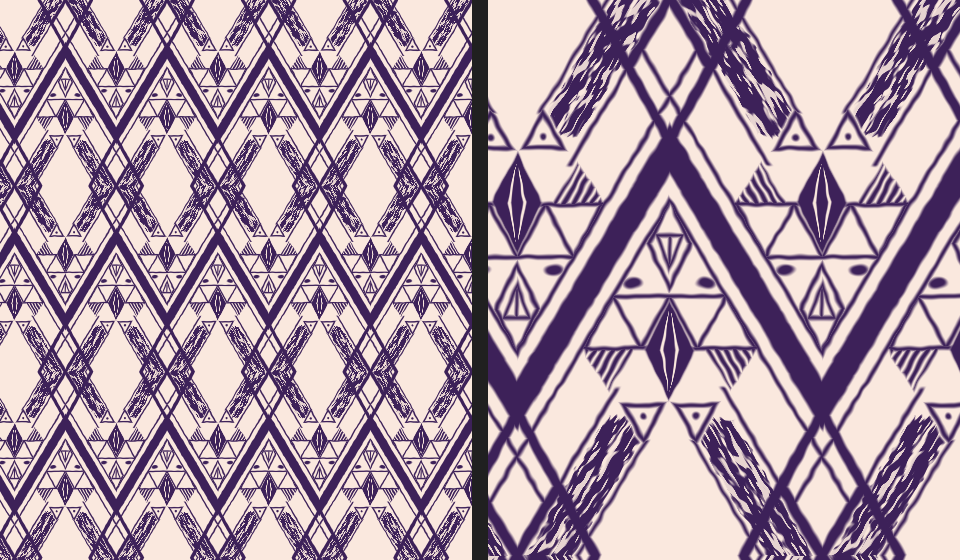
Left: the whole. Right: its middle third, enlarged.
Write a Shadertoy shader that draws this pattern.

```glsl
// Brick lattice of inked diamonds: chevrons, crossed lines, hatched bands and triangle ornaments.

// Lengths are in pattern units; the canvas is CANVAS_WIDTH units wide.
const float CANVAS_WIDTH = 650.0;
const vec2  PITCH = vec2(140.0, 256.0);      // column and row spacing
const float FIRST_COLUMN = 20.0;             // cell centre in even rows
const float SLOPE = 1.68;                    // rise of every slanted line
const float CHEVRON_AT = 0.25 * PITCH.x + 0.5 * PITCH.y / SLOPE;
const float CHEVRON_HALF = 5.8;
const float LATTICE_HALF = 2.4;
const float FINE_HALF = 0.95;
const vec2  CROSSING = vec2(36.0, 66.0);     // half size of the side diamonds
const float FRAME_AT = 97.0;                 // fine line inside the chevron
const float BAND_EDGE = 70.0;                // outer edge of the hatched band
const float BAND_MID = 55.5;
const float HEX_EDGE = 42.0;                 // edge of the empty centre
const float SHELF_LOW = 95.0;
const float SHELF_HIGH = 119.0;
const float TOOTH = 13.0;                    // half width of a shelf triangle
const float WOBBLE = 1.0;
const float SOFTNESS = 0.9;
const vec3  PAPER = vec3(0.98, 0.91, 0.87);
const vec3  INK = vec3(0.24, 0.13, 0.35);

float softEdge;

float hash(vec2 p) {
    return fract(sin(dot(p, vec2(127.1, 311.7))) * 43758.5453);
}

float noise(vec2 p) {
    vec2 i = floor(p), f = fract(p);
    f = f * f * (3.0 - 2.0 * f);
    return mix(mix(hash(i), hash(i + vec2(1, 0)), f.x),
               mix(hash(i + vec2(0, 1)), hash(i + vec2(1, 1)), f.x), f.y);
}

float fill(float d) { return 1.0 - smoothstep(-softEdge, softEdge, d); }

float stroke(float d, float halfWidth) { return fill(abs(d) - halfWidth); }

float rhombus(vec2 p, vec2 size) {
    return (abs(p.x) / size.x + abs(p.y) / size.y - 1.0) / length(1.0 / size);
}

// Triangle with a flat top, its tip pointing to the cell centre.
float triangle(vec2 p, vec2 topMiddle, float halfWidth, float height) {
    vec2 q = p - topMiddle;
    float side = (abs(q.x) - halfWidth * (1.0 + q.y / height)) * height;
    return max(q.y, side / length(vec2(halfWidth, height)));
}

// Rough double bar running along the edge of the empty centre.
float hatchedBand(vec2 a, float u, vec2 seed) {
    float along = a.y * 1.16;
    float grain = noise(vec2(along * 0.3, u * 0.7) + seed);
    float scratch = noise(vec2(along * 0.16 + u * 0.12, u * 0.75) + seed + 40.0);
    float bar = abs(abs(u - BAND_MID) - 5.5) - 5.0 + 3.2 * (grain - 0.5);
    float ink = fill(max(bar, a.y - 61.0 - 4.0 * grain));
    return ink * (1.0 - 0.9 * smoothstep(0.62, 0.76, scratch));
}

// Gem, shelves of triangles and striped pieces inside the chevron point.
float ornament(vec2 a, float u) {
    float inside = fill(u - FRAME_AT);
    float ink = stroke(a.y - SHELF_LOW, FINE_HALF);
    ink = max(ink, stroke(a.y - SHELF_HIGH, FINE_HALF));
    float tooth = abs(mod(a.x, 2.0 * TOOTH) - TOOTH) / TOOTH;
    float zigzag = (a.y - mix(SHELF_LOW, SHELF_HIGH, tooth)) * 0.48;
    float shelf = abs(a.y - 0.5 * (SHELF_LOW + SHELF_HIGH)) - 12.0;
    ink = max(ink, stroke(zigzag, FINE_HALF) * fill(shelf));

    // Outlined gem and the small eyes beside it
    ink = max(ink, stroke(rhombus(a - vec2(0.0, 143.0), vec2(9.5, 20.0)), FINE_HALF));
    float facet = triangle(a, vec2(0.0, 147.0), 6.0, 15.0);
    ink = max(ink, max(stroke(facet, 0.8), fill(max(facet, a.x - 0.8))));
    ink = max(ink, fill(2.3 * (length((a - vec2(17.0, 125.0)) / vec2(4.0, 2.4)) - 1.0)));

    // Dark petalled gem
    float taper = 10.5 * (1.0 - abs(a.y - 94.0) / 21.0);
    float petal = abs(fract(a.x / max(taper, 1.0) * 1.5 + 0.5) - 0.5);
    float gem = rhombus(a - vec2(0.0, 94.0), vec2(10.5, 21.0));
    float petals = stroke(gem, 1.1) + fill(gem) * smoothstep(0.46, 0.32, petal);
    ink = mix(ink, min(petals, 1.0), fill(gem - 1.0));

    // Striped triangles
    float wedge = triangle(a, vec2(28.0, SHELF_LOW), 12.0, 19.0);
    float stripe = abs(fract((a.x + 0.55 * a.y) / 4.2) - 0.5) * 4.2 - 1.25;
    ink = max(ink, fill(max(wedge, stripe)));
    return ink * inside;
}

float cellInk(vec2 p) {
    vec2 a = abs(p);
    float tilt = SLOPE / length(vec2(1.0, SLOPE));
    float u = a.x + a.y / SLOPE;
    float mirrored = PITCH.x - a.x + a.y / SLOPE;
    float crossing = rhombus(vec2(0.5 * PITCH.x - a.x, a.y), CROSSING);

    // Chevron and crossed lattice lines
    float ink = stroke((u - CHEVRON_AT) * tilt, CHEVRON_HALF);
    ink = max(ink, stroke(crossing, LATTICE_HALF));
    float bandLine = (u - BAND_EDGE) * tilt;
    ink = max(ink, stroke(bandLine, LATTICE_HALF) * fill(crossing));

    // Fine parallel lines
    ink = max(ink, stroke(bandLine, FINE_HALF) * fill(a.y - 77.0));
    ink = max(ink, stroke((u - FRAME_AT) * tilt, FINE_HALF));
    ink = max(ink, stroke((mirrored - FRAME_AT) * tilt, FINE_HALF) * fill(22.0 - a.y));
    ink = max(ink, stroke((u - HEX_EDGE) * tilt, 0.8) * fill(a.y - 53.0));

    // Bands, each closed by a small dotted triangle
    float cap = triangle(a, vec2(12.0, 69.0), 9.0, 16.0);
    ink = max(ink, hatchedBand(a, u, sign(p) * 13.0) * fill(2.0 - cap));
    ink = max(ink, max(stroke(cap, 1.0), fill(length(a - vec2(12.0, 64.0)) - 1.5)));
    return max(ink, ornament(a, u));
}

void mainImage(out vec4 fragColor, in vec2 fragCoord) {
    float unitsPerPixel = CANVAS_WIDTH / iResolution.x;
    softEdge = max(SOFTNESS, 0.65 * unitsPerPixel);
    vec2 q = vec2(fragCoord.x, iResolution.y - fragCoord.y) * unitsPerPixel;

    float ink = 0.0;
    for (int i = 0; i < 2; i++) {
        float row = floor(q.y / PITCH.y) + float(i);
        float column = FIRST_COLUMN + 0.5 * PITCH.x * mod(row, 2.0);
        vec2 p = vec2(mod(q.x - column + 0.5 * PITCH.x, PITCH.x) - 0.5 * PITCH.x,
                      q.y - row * PITCH.y);
        p += WOBBLE * (vec2(noise(p * 0.2), noise(p * 0.2 + 70.0)) - 0.5);
        ink = max(ink, cellInk(p));
    }
    fragColor = vec4(mix(PAPER, INK, ink), 1.0);
}
```
